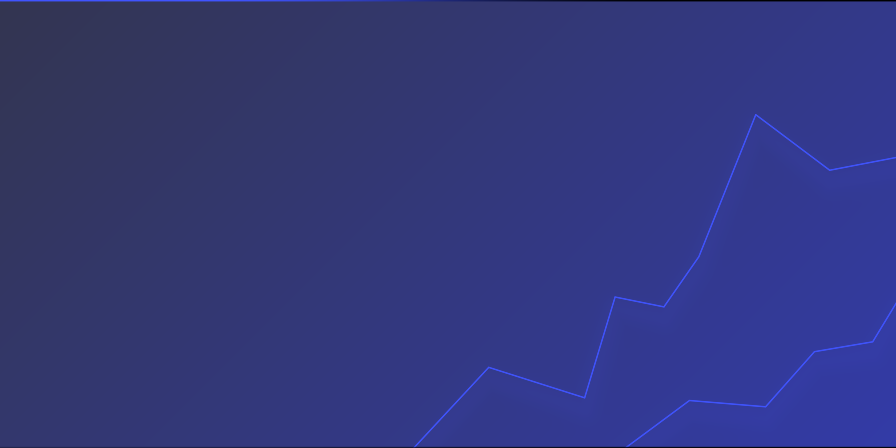
Reproduce this background procedurally as a WebGL 2 fragment shader.

```glsl
#version 300 es
precision highp float;

uniform vec2 u_resolution;
out vec4 fragColor;

const int UPPER_COUNT = 9;
const int TOTAL_COUNT = 15;

// Corners of the upper chart line, then of the lower one
const vec2 corners[TOTAL_COUNT] = vec2[](
    vec2(0.905, -0.02), vec2(1.091, 0.180), vec2(1.305, 0.112),
    vec2(1.373, 0.337), vec2(1.482, 0.315), vec2(1.560, 0.427),
    vec2(1.687, 0.744), vec2(1.852, 0.620), vec2(2.050, 0.658),
    vec2(1.369, -0.02), vec2(1.539, 0.106), vec2(1.709, 0.092),
    vec2(1.818, 0.215), vec2(1.948, 0.237), vec2(2.050, 0.405));

float segmentDistance(vec2 p, vec2 a, vec2 b) {
    vec2 along = b - a;
    float t = clamp(dot(p - a, along) / dot(along, along), 0.0, 1.0);
    return length(p - a - along * t);
}

float chartDistance(vec2 p) {
    float nearest = 10.0;
    for (int i = 0; i < TOTAL_COUNT - 1; i++) {
        if (i == UPPER_COUNT - 1) continue; // gap between the two lines
        nearest = min(nearest, segmentDistance(p, corners[i], corners[i + 1]));
    }
    return nearest;
}

void main() {
    vec2 p = gl_FragCoord.xy / u_resolution.y;
    float pixel = 1.0 / u_resolution.y;
    vec3 lineBlue = vec3(0.25, 0.33, 1.0);

    // Diagonal gradient from slate at the upper left to indigo at the lower right
    float diagonal = clamp((p.x + 1.0 - p.y) / 3.0, 0.0, 1.0);
    vec3 color = mix(vec3(0.20, 0.208, 0.315), vec3(0.20, 0.230, 0.655), diagonal);

    // Soft glow dropped below the lines
    float glowDistance = chartDistance(p + vec2(0.0, 0.026));
    color = mix(color, lineBlue, 0.06 * exp(-pow(glowDistance / 0.028, 2.0)));

    // Thin chart lines
    float stroke = 1.0 - smoothstep(-0.5, 0.5, (chartDistance(p) - 0.0017) / pixel);
    color = mix(color, lineBlue, stroke * 0.95);

    // Top border fades from blue to black, bottom border darkens to the right
    float top = clamp((0.0032 - (1.0 - p.y)) / pixel + 0.5, 0.0, 1.0);
    float bottom = clamp((0.0026 - p.y) / pixel + 0.5, 0.0, 1.0);
    color = mix(color, lineBlue * (1.0 - smoothstep(0.45, 1.5, p.x)), top);
    color *= 1.0 - bottom * mix(0.3, 0.9, smoothstep(0.0, 1.8, p.x));

    fragColor = vec4(color, 1.0);
}
```
